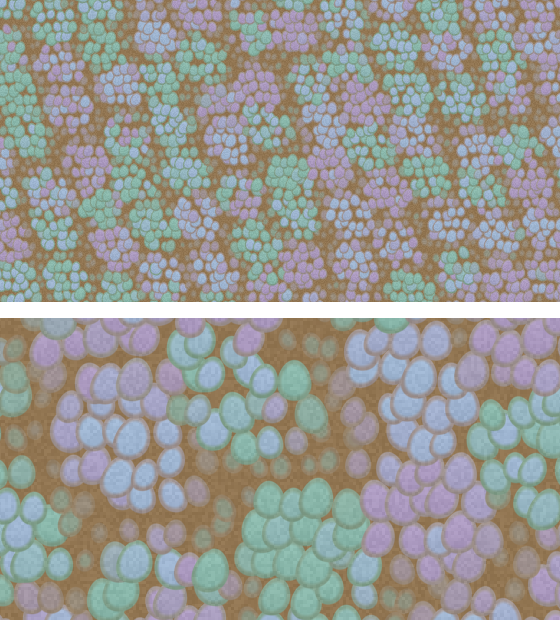
Top, the full canvas; bottom, a detail of the centre.
A WebGL 2 fragment shader for this pattern:

```glsl
#version 300 es
precision highp float;
// Slanted columns of hanging clusters, each built from overlapping rounded petals.
// A jittered brick grid of petals is painted bottom to top; a coarser cluster
// field sets the size and colour of each petal, leaving small dull ones in the gaps.

uniform vec2 u_resolution;
out vec4 fragColor;

vec2 hash2(vec2 p) {
  vec3 a = fract(p.xyx * vec3(0.1031, 0.1030, 0.0973));
  a += dot(a, a.yzx + 33.33);
  return fract((a.xx + a.yz) * a.zy);
}

// Strongest cluster at p: x = strength, y = hue choice, z = share of blue
vec3 clusterAt(vec2 p) {
  vec2 g = vec2(p.x + 0.25 * p.y, p.y) * vec2(6.2, 6.6);
  vec3 best = vec3(0.0, 0.5, 0.5);
  for (int i = -1; i <= 1; i++) {
    float column = floor(g.x) + float(i);
    float drop = hash2(vec2(column, 71.0)).x;
    for (int j = -1; j <= 1; j++) {
      vec2 id = vec2(column, floor(g.y - drop) + float(j));
      vec2 rnd = hash2(id + 19.0);
      vec2 d = g - id - vec2(0.5, 0.5 + drop) - (rnd - 0.5) * vec2(0.25, 0.3);
      // Wide crisp base, narrow fading top
      float r = length(d / vec2(max(0.53 - 0.2 * d.y, 0.2), 0.66));
      float strength = 1.0 - smoothstep(0.6, 1.06, r);
      strength *= 1.0 - 0.65 * smoothstep(0.0, 0.55, d.y);
      if (strength > best.x) best = vec3(strength, hash2(id + 47.0));
    }
  }
  return best;
}

void main() {
  vec3 brown = vec3(0.57, 0.46, 0.32);
  vec3 taupe = vec3(0.60, 0.56, 0.50);
  vec3 lavender = vec3(0.67, 0.60, 0.75);
  vec3 mint = vec3(0.54, 0.72, 0.67);
  vec3 sage = vec3(0.51, 0.63, 0.55);
  vec3 sky = vec3(0.62, 0.71, 0.82);

  vec2 p = gl_FragCoord.xy / u_resolution.y;
  vec2 petalScale = vec2(35.0, 29.0);
  vec2 u = p * petalScale;
  float soft = 26.0 / u_resolution.y;
  vec3 color = brown;

  // Upper petals overlap the ones below
  for (int j = -1; j <= 1; j++) {
    float row = floor(u.y) + float(j);
    float shift = 0.5 * mod(row, 2.0);
    for (int i = -1; i <= 1; i++) {
      vec2 id = vec2(floor(u.x - shift) + float(i), row);
      vec2 rnd = hash2(id + 5.0);
      vec2 tone = hash2(id + 131.0);
      vec2 center = id + vec2(0.5 + shift, 0.5) + (rnd - 0.5) * 0.6;
      vec3 cluster = clusterAt(center / petalScale);
      float bloom = smoothstep(0.04, 0.65, cluster.x);

      float radius = mix(0.41, 0.65, bloom) * mix(0.75, 1.1, tone.x);
      vec2 d = u - center;
      d.x += d.y * (rnd.x - 0.5) * 0.5;
      d.x *= 1.0 + 0.25 * d.y;
      float edge = length(d) - radius;

      // Cluster hue on the rim, blue petals toward the core
      float green = smoothstep(0.5, 0.58, cluster.y + 0.25 * (tone.x - 0.5));
      float blue = smoothstep(0.3, 0.9, cluster.x)
                 * smoothstep(0.4, 0.8, tone.y + cluster.z - 0.45);
      vec3 petal = mix(mix(lavender, mint, green), sky, blue);
      vec3 dull = mix(taupe, sage, green * 0.55);
      vec3 outline = mix(mix(taupe, lavender, 0.25), sage, green);
      petal = mix(dull, petal, bloom);
      outline = mix(mix(brown, taupe, 0.5), outline, bloom);

      // Dark rim, soft shade beneath, lighter body
      float body = 1.0 - smoothstep(-0.22, -0.06, edge);
      vec3 shaded = mix(outline, petal, body);
      shaded += 0.03 * clamp(d.y / radius, -1.0, 1.0) * bloom;
      float cover = 1.0 - smoothstep(-soft, soft, edge);
      color = mix(color, shaded, cover * mix(0.9, 1.0, bloom));
    }
  }

  // Fine printed grain
  color += (hash2(floor(p * 276.0)).x - 0.5) * 0.055;
  fragColor = vec4(color, 1.0);
}
```
